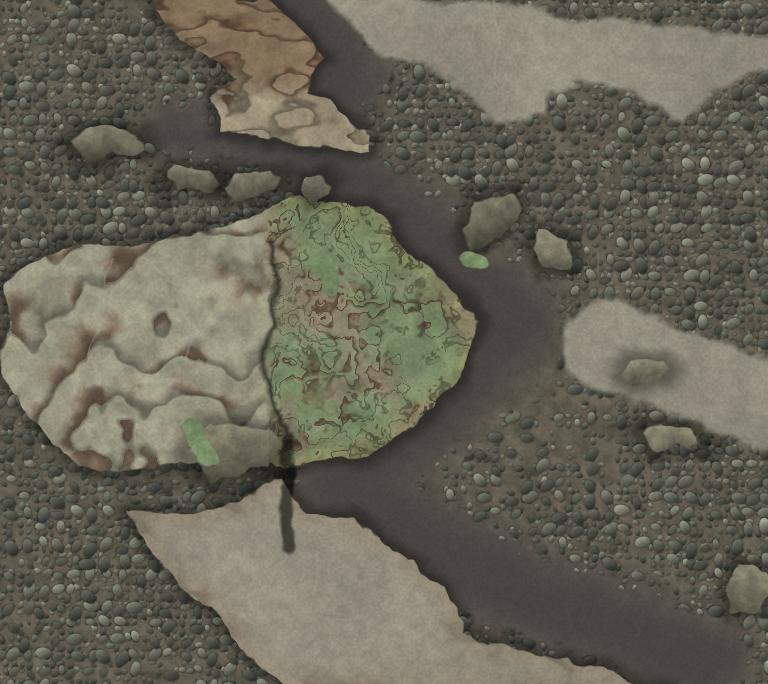
Give the GLSL for this texture, as a Shadertoy shader.

```glsl
const vec2 DOME[10] = vec2[10](vec2(0,.45),vec2(.01,.585),vec2(.09,.64),vec2(.33,.66),vec2(.425,.71),
  vec2(.55,.69),vec2(.7,.53),vec2(.665,.445),vec2(.54,.325),vec2(.12,.315));
const vec2 LOWER[10] = vec2[10](vec2(.18,.257),vec2(.29,.25),vec2(.415,.305),vec2(.45,.245),vec2(.52,.235),
  vec2(.655,.145),vec2(.68,.07),vec2(.98,-.01),vec2(.42,-.01),vec2(.29,.12));
const vec2 UPPER[10] = vec2[10](vec2(.46,1.02),vec2(.56,.92),vec2(.64,.89),vec2(.73,.825),vec2(.79,.83),
  vec2(.8,.865),vec2(.88,.88),vec2(1,.825),vec2(1.04,.875),vec2(1.3,.92));
const vec2 OUTCROP[10] = vec2[10](vec2(.21,1.01),vec2(.255,.95),vec2(.35,.886),vec2(.307,.865),vec2(.325,.81),
  vec2(.538,.784),vec2(.541,.81),vec2(.45,.858),vec2(.478,.912),vec2(.39,1.01));
const vec2 CHANNEL[7] = vec2[7](vec2(.42,1),vec2(.5,.89),vec2(.46,.77),vec2(.75,.53),vec2(.5,.28),
  vec2(.72,.15),vec2(1.03,.03));
// Stones: centre and radii
const vec4 STONES[10] = vec4[10](vec4(.16,.786,.048,.022),vec4(.28,.735,.033,.018),vec4(.365,.735,.044,.02),
  vec4(.465,.727,.022,.02),vec4(.717,.68,.042,.03),vec4(.808,.63,.028,.024),vec4(.345,.34,.068,.038),
  vec4(.943,.452,.032,.018),vec4(.984,.357,.04,.016),vec4(1.096,.14,.03,.027));

float hash(vec2 p) {
  vec3 q = fract(p.xyx * .1031);
  q += dot(q, q.yzx + 33.33);
  return fract((q.x + q.y) * q.z);
}
float noise(vec2 p) {
  vec2 i = floor(p), f = fract(p), e = vec2(0, 1);
  f *= f * (3. - 2. * f);
  return mix(mix(hash(i), hash(i + e.yx), f.x), mix(hash(i + e), hash(i + e.yy), f.x), f.y);
}
float fbm(vec2 p) {
  float sum = 0., amp = .53;
  for (int i = 0; i < 4; i++, amp *= .5) {
    sum += amp * noise(p);
    p = mat2(1.6, 1.2, -1.2, 1.6) * p;
  }
  return sum;
}
float cover(float d, float soft) { return 1. - smoothstep(-soft, soft, d); }
float segment(vec2 p, vec2 a, vec2 b) {
  p -= a; b -= a;
  return length(p - b * clamp(dot(p, b) / dot(b, b), 0., 1.));
}
float polygon(vec2 p, vec2 v[10]) {
  float d = 9., side = 1.;
  for (int i = 0, j = 9; i < 10; j = i, i++) {
    d = min(d, segment(p, v[i], v[j]));
    vec2 e = v[j] - v[i], w = p - v[i];
    bvec3 c = bvec3(w.y >= 0., p.y < v[j].y, e.x * w.y > e.y * w.x);
    if (all(c) || all(not(c))) side = -side;
  }
  return side * d;
}
// Stepped layers with a shaded lip and rusty hollows
vec3 ledges(vec2 p, float height, vec3 base) {
  float f = fract(height), lip = smoothstep(0., .3, f) * cover(f - .96, .04);
  float stain = cover(f - .3, .3) * smoothstep(.42, .62, fbm(p * 22.));
  return mix(base, vec3(.4, .29, .22), .65 * stain) * (.74 + .3 * lip) * (.82 + .36 * fbm(p * 45.));
}
// Rock over ground with a contact shadow
vec3 place(vec3 ground, vec3 rock, float d, float aa) {
  return mix(ground * mix(.66, 1., smoothstep(0., .025, d)), rock, cover(d, aa));
}
vec3 pebbles(vec3 col, vec2 p, float size, float density, float aa) {
  vec2 g = p / size;
  for (int k = 0; k < 9; k++) {
    vec2 cell = floor(g) + vec2(k % 3 - 1, k / 3 - 1);
    float h = hash(cell), tone = hash(cell + 71.), angle = 6.28 * hash(cell + 37.);
    vec2 d = g - cell - .2 - .6 * vec2(h, tone), axis = vec2(cos(angle), sin(angle));
    float edge = length(d + .5 * axis * dot(d, axis)) - .28 - .26 * hash(cell + 13.);
    float shown = smoothstep(h, h + .12, density);
    vec3 stone = mix(vec3(.29, .3, .27), vec3(.51, .52, .46), tone * tone);
    col *= 1. - .35 * shown * cover(edge - .05, .15);
    col = mix(col, stone * (.95 + dot(d, vec2(-.4, .8))), shown * cover(edge, aa / size));
  }
  return col;
}

void mainImage(out vec4 fragColor, in vec2 fragCoord) {
  float aa = 1. / iResolution.y;
  vec2 p = fragCoord * aa, bend = vec2(fbm(p * 19.), fbm(p * 19. + 7.)) - .5, w = p + .035 * bend;
  float broad = fbm(p * 6.), grit = .8 + .4 * fbm(p * 70.);

  // Wet mud and gravel
  float stream = segment(w, vec2(.25, .81), vec2(.45, .78)) + .03;
  for (int i = 0; i < 6; i++) stream = min(stream, segment(w, CHANNEL[i], CHANNEL[i + 1]));
  float mud = cover(stream - .065, .05), silt = cover(length(p - vec2(.82, .41)) - .12, .1);
  vec3 col = mix(vec3(.38, .36, .31) * grit, vec3(.285, .27, .26), mud);
  float density = 1.25 - 1.25 * mud - .55 * silt - .6 * broad;
  col = pebbles(col, p, .012, density, aa);
  col = pebbles(col, p + .5, .023, density - .3 * smoothstep(.75, .95, p.y), aa);

  // Pale slabs
  vec3 pale = vec3(.57, .55, .49) * (.88 + .22 * broad) * mix(1., grit, .4);
  float lower = polygon(w, LOWER), right = segment(w, vec2(.89, .49), vec2(1.16, .4)) - .065;
  col = mix(col, pale, cover(min(polygon(w, UPPER), right), .007));
  vec3 worn = ledges(w, 5. * (p.x + p.y) + 3. * fbm(p * 7.), vec3(.54, .48, .39));
  col = place(col, mix(pale, worn, cover(abs(lower), .045)), lower, aa);

  // Outcrop in two shelves
  vec3 bark = mix(vec3(.58, .54, .45), vec3(.49, .42, .33), smoothstep(.85, .89, p.y));
  bark = ledges(w, 13. * (p.y + .45 * p.x) + 4. * fbm(p * vec2(9, 18)), bark);
  col = place(col, bark, polygon(w, OUTCROP), aa);

  // Cracked plates left, crumpled layers right
  float dome = polygon(w, DOME);
  vec3 plates = ledges(w, 9. * (p.y - .3 * p.x) + 3. * fbm(p * 8.), vec3(.58, .57, .49));
  vec3 leafy = mix(vec3(.51, .49, .4), vec3(.45, .51, .38), smoothstep(.4, .6, fbm(p * 11. + 5.)));
  leafy = mix(leafy, vec3(.54, .5, .31), .7 * cover(abs(dome), .05));
  leafy = ledges(w, 5. * fbm(p * 8. + 3. * bend) + 6. * length(p - vec2(.44, .5)), leafy);
  col = place(col, mix(plates, leafy, smoothstep(.38, .4, w.x)), dome, aa);

  // Dark fissures and light veins
  vec2 joint = vec2(.385, .45), foot = vec2(.425, .35);
  float crack = min(segment(w, vec2(.4, .64), joint), segment(w, joint, foot));
  crack = min(crack, segment(w, foot, vec2(.425, .2)) - .006);
  col *= 1. - .55 * cover(crack - .003, .004);
  float vein = min(segment(w, vec2(.17, .62), vec2(.12, .43)), segment(w, vec2(.72, 1), vec2(.722, .86)));
  vein = min(vein, segment(w, vec2(.31, .55), vec2(.24, .43)));
  col = mix(col, vec3(.65, .63, .56), .5 * cover(vein - .001, .002));

  // Angular stones and green fragments
  for (int i = 0; i < 10; i++) {
    vec4 s = STONES[i];
    float tone = hash(vec2(i, 5));
    vec2 d = (w - s.xy) / s.zw;
    d.y += (tone - .5) * d.x;
    float edge = (max(abs(d.x) + .35 * abs(d.y), abs(d.y) + .3 * d.x) - 1.) * s.w;
    col = place(col, vec3(.5, .49, .41) * (.78 + .2 * (tone + d.y)) * grit, edge, aa);
  }
  float green = min(length((w - vec2(.697, .62)) * vec2(.6, 1)), segment(w, vec2(.285, .37), vec2(.3, .33)));
  green = min(green, segment(w, vec2(.465, .61), vec2(.48, .58)));
  col = mix(col, vec3(.46, .54, .39) * grit, cover(green - .015, aa));

  fragColor = vec4(col * (.95 + .1 * noise(p * 350.)), 1);
}
```
